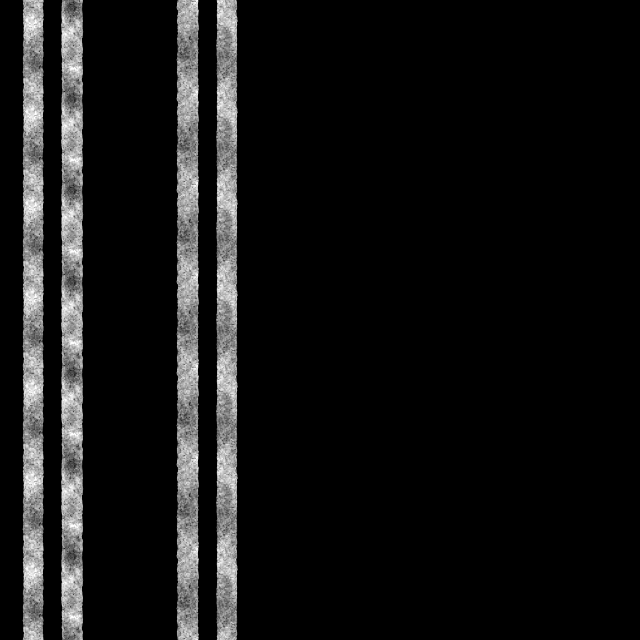
Reproduce this pattern procedurally as a WebGL 2 fragment shader.

```glsl
#version 300 es
precision highp float;
precision highp int;
// Two pairs of rough, stone-like vertical bars on black.
// Each bar is a slab mask filled with noise that tiles seven times
// over the height, plus one soft light and one soft dark stain per tile.

uniform vec2 u_resolution;
out vec4 fragColor;

const float TILES = 7.0;
const float FIRST_CENTER = 0.0518;
const float BAR_STEP = 0.0608;
const float PAIR_STEP = 0.2418;
const vec4 HALF_WIDTHS = vec4(0.0154, 0.0163, 0.0164, 0.0157);
const vec4 BASE_TONES = vec4(0.63, 0.64, 0.63, 0.66);

// Stains per bar: offset across the bar, place in tile, radius, strength
const vec4 LIGHT_STAINS[4] = vec4[4](
    vec4(-0.3, 0.27, 0.017, 0.30), vec4(-0.7, 0.36, 0.017, 0.10),
    vec4(0.9, 0.05, 0.013, 0.17), vec4(-0.5, 0.15, 0.020, 0.08));
const vec4 DARK_STAINS[4] = vec4[4](
    vec4(0.1, 0.70, 0.020, -0.22), vec4(0.1, 0.10, 0.014, -0.28),
    vec4(0.2, 0.33, 0.014, -0.13), vec4(0.2, 0.66, 0.017, -0.17));

float hash(ivec2 cell, int seed) {
    uint h = uint(cell.x) * 0x9E3779B1u ^ uint(cell.y) * 0x85EBCA6Bu;
    h ^= uint(seed) * 0xC2B2AE35u;
    h = (h ^ (h >> 16)) * 0x7FEB352Du;
    h = (h ^ (h >> 15)) * 0x846CA68Bu;
    return float((h ^ (h >> 16)) >> 8) / 16777216.0;
}

// Value noise, repeating vertically after "rows" cells
float tiledNoise(vec2 p, int rows, int seed) {
    ivec2 cell = ivec2(floor(p));
    vec2 f = fract(p);
    f = f * f * (3.0 - 2.0 * f);
    int low = cell.y % rows;
    int high = (low + 1) % rows;
    float bottom = mix(hash(ivec2(cell.x, low), seed),
                       hash(ivec2(cell.x + 1, low), seed), f.x);
    float top = mix(hash(ivec2(cell.x, high), seed),
                    hash(ivec2(cell.x + 1, high), seed), f.x);
    return mix(bottom, top, f.y);
}

// Sum of octaves, centred on zero; p is in tile units
float mottle(vec2 p, int seed) {
    float sum = 0.0;
    float amplitude = 0.22;
    int rows = 4;
    for (int i = 0; i < 5; i++) {
        sum += amplitude * (tiledNoise(p * float(rows), rows, seed + i) - 0.5);
        amplitude *= 0.88;
        rows *= 2;
    }
    return sum;
}

// Soft round stain that wraps around the tile
float stain(vec2 offset, float phase, float halfWidth, vec4 shape) {
    float wrapped = fract(phase - shape.y + 0.5) - 0.5;
    vec2 d = vec2(offset.x - shape.x * halfWidth, wrapped / TILES);
    return shape.w * exp(-dot(d, d) / (shape.z * shape.z));
}

// Slab coverage with a slightly ragged outline
float barMask(float x, float phase, float halfWidth, float pixel, int seed) {
    int side = seed * 2 + (x > 0.0 ? 1 : 0);
    float rough = tiledNoise(vec2(0.0, phase * 14.0), 14, side + 71) - 0.5;
    rough += 0.7 * (tiledNoise(vec2(0.0, phase * 52.0), 52, side + 91) - 0.5);
    float edge = abs(x) - halfWidth - 0.0016 * rough;
    return 1.0 - smoothstep(-0.6 * pixel, 0.6 * pixel, edge);
}

// Grey tone of the bar surface
float stoneTone(vec2 offset, float phase, int bar) {
    float halfWidth = HALF_WIDTHS[bar];
    vec2 p = vec2(offset.x * TILES + 2.0, phase);
    float tone = BASE_TONES[bar] + mottle(p, bar * 13 + 3);
    tone += stain(offset, phase, halfWidth, LIGHT_STAINS[bar]);
    tone += stain(offset, phase, halfWidth, DARK_STAINS[bar]);
    // Fine grain and sparse dark pits
    float grain = tiledNoise(p * 73.0, 73, bar + 41) - 0.5;
    float pits = smoothstep(0.76, 0.98, tiledNoise(p * 60.0, 60, bar + 57));
    return clamp(tone + 0.26 * grain - 0.22 * pits, 0.0, 1.0);
}

void main() {
    vec2 uv = gl_FragCoord.xy / u_resolution;
    float pixel = 1.0 / u_resolution.x;
    float phase = fract((1.0 - uv.y) * TILES);
    float tone = 0.0;
    for (int bar = 0; bar < 4; bar++) {
        float center = FIRST_CENTER + PAIR_STEP * float(bar / 2)
                     + BAR_STEP * float(bar % 2);
        vec2 offset = vec2(uv.x - center, uv.y);
        float mask = barMask(offset.x, phase, HALF_WIDTHS[bar], pixel, bar);
        if (mask > 0.0) tone = mix(tone, stoneTone(offset, phase, bar), mask);
    }
    fragColor = vec4(vec3(tone), 1.0);
}
```
